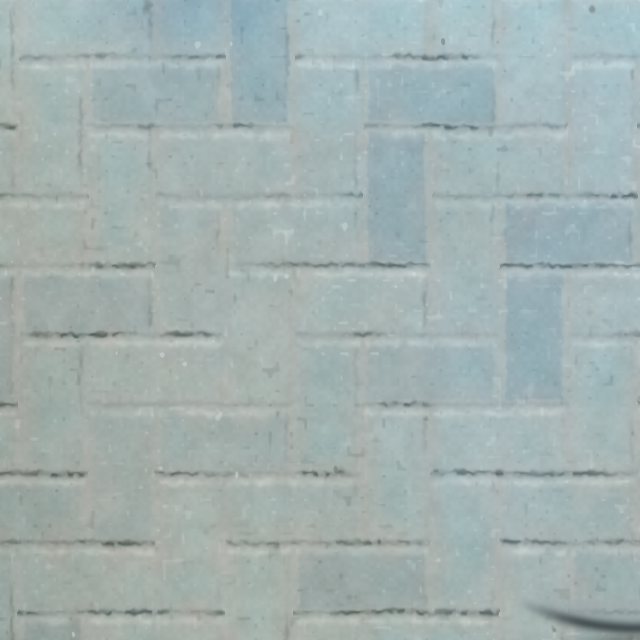
Write a Shadertoy shader that draws this texture.

```glsl
float hash(vec2 p) {
    vec3 q = fract(p.xyx * vec3(0.1031, 0.1030, 0.0973));
    q += dot(q, q.yzx + 33.33);
    return fract((q.x + q.y) * q.z);
}

float noise(vec2 p) {
    vec2 i = floor(p), f = fract(p);
    f = f * f * (3.0 - 2.0 * f);
    return mix(mix(hash(i), hash(i + vec2(1, 0)), f.x),
               mix(hash(i + vec2(0, 1)), hash(i + vec2(1, 1)), f.x), f.y);
}

float fbm(vec2 p) {
    float sum = 0.0, amp = 0.5;
    for (int i = 0; i < 4; i++) {
        sum += amp * noise(p);
        p = p * 2.03 + 17.1;
        amp *= 0.5;
    }
    return sum;
}

float band(float x, float center, float width) {
    float d = (x - center) / width;
    return exp(-d * d);
}

// Herringbone of 2:1 bricks: xy = position inside the brick, zw = its origin
vec4 herringbone(vec2 p, out vec2 size) {
    vec2 cell = floor(p);
    float k = mod(cell.x - cell.y, 4.0);
    bool lying = k < 1.5;
    size = lying ? vec2(2, 1) : vec2(1, 2);
    vec2 origin = cell - (lying ? vec2(k, 0) : vec2(0, 3.0 - k));
    return vec4(p - origin, origin);
}

void mainImage(out vec4 fragColor, in vec2 fragCoord) {
    vec2 uv = fragCoord / iResolution.xy;

    // Paving coordinates, y running down, with slightly uneven edges
    vec2 p = vec2(uv.x * 9.31 - 0.27, (1.0 - uv.y) * 9.22 + 0.16);
    p += 0.03 * (vec2(noise(p * 2.0), noise(p * 2.0 + 40.0)) - 0.5);
    p += 0.04 * (vec2(noise(p * 13.0), noise(p * 13.0 + 40.0)) - 0.5);
    vec2 size;
    vec4 brick = herringbone(p, size);
    float top = brick.y, bottom = size.y - brick.y;
    float left = brick.x, right = size.x - brick.x;
    float side = min(left, right);
    float edge = min(side, min(top, bottom));

    // Warm lower left fading to cool upper right
    float cool = smoothstep(0.1, 1.0, uv.x * 0.65 + uv.y * 0.45 + 0.6 * fbm(uv * 4.0) - 0.36);
    vec3 color = mix(vec3(0.66, 0.682, 0.655), vec3(0.655, 0.727, 0.75), cool);
    color += vec3(0.02, 0.04, 0.045) * smoothstep(0.75, 1.0, uv.y);
    color -= 0.035 * (1.0 - smoothstep(0.0, 0.3, uv.x)) * (1.0 - smoothstep(0.3, 0.7, uv.y));
    vec2 smudge = (uv - vec2(0.28, 0.99)) / vec2(0.13, 0.07);
    color -= vec3(0.1, 0.075, 0.04) * exp(-dot(smudge, smudge));

    // Tint of each brick, with darker ones along a diagonal, and a bluish bloom
    float tone = pow(hash(brick.zw + 25.0), 4.0) * 0.55;
    tone = max(tone, band(brick.z - brick.w, 3.5, 0.7) * mod(brick.z, 2.0));
    float face = smoothstep(0.06, 0.12, edge);
    vec3 tint = mix(vec3(0.004, 0.01, 0.008), vec3(-0.095, -0.07, -0.045), tone);
    color += face * tint;
    color += vec3(-0.025, 0.008, 0.012) * smoothstep(0.1, 0.4, edge) * noise(p * 0.9 + 5.0);

    // Worn pale side joints, in places with a dark right edge
    float wear = noise(p * vec2(2.3, 1.7) + 9.0);
    float joint = band(side, 0.0, 0.08) * (0.2 + 0.8 * noise(p * 6.0 + 21.0));
    color = mix(color, vec3(0.70, 0.71, 0.69), 0.4 * joint);
    color -= 0.08 * band(right, 0.09, 0.035) * smoothstep(0.4, 0.9, wear)
           * (0.3 + noise(p * 10.0)) * smoothstep(0.0, 0.2, min(top, bottom));

    // Lit upper rims and broken dark lines beneath the bricks
    float ends = smoothstep(0.0, 0.08, side);
    float rim = band(top, 0.11, 0.055) * (0.2 + 0.9 * noise(p * vec2(8.0, 6.0) + 3.0));
    color += vec3(0.08, 0.075, 0.07) * rim * ends;
    float gap = max(band(bottom, 0.02, 0.04), band(-top, 0.02, 0.04));
    float broken = smoothstep(0.25, 0.75, noise(p * vec2(1.6, 1.2) + 2.0));
    float crumbs = smoothstep(0.2, 0.75, noise(p * vec2(12.0, 14.0)));
    color -= vec3(0.28, 0.265, 0.26) * gap * (0.12 + 0.88 * broken * (0.25 + 0.75 * crumbs))
           * mix(0.7, 1.0, ends);

    // Mottling, fine grain, pale grit and small pits
    color += 0.06 * (fbm(uv * 34.0) - 0.47);
    color += 0.026 * (noise(uv * 150.0) - 0.5);
    color += vec3(0.03, 0.0, -0.006) * (noise(uv * 23.0 + 7.0) - 0.5);
    float patchy = noise(uv * 9.0 + 31.0);
    color += 0.07 * smoothstep(0.78, 1.0, noise(uv * 105.0 + 5.0)) * patchy;
    color -= 0.08 * smoothstep(0.8, 1.0, noise(uv * 90.0 + 60.0)) * (1.0 - patchy);

    // Scattered pale flecks and dark chips
    for (int i = 0; i < 20; i++) {
        float n = float(i);
        vec2 spot = vec2(hash(vec2(n, 3.7)), hash(vec2(n, 81.3)));
        float radius = mix(0.002, 0.008, pow(hash(vec2(n, 52.1)), 3.0));
        float d = length((uv - spot) * vec2(1.2, 0.8)) + 0.008 * (noise(uv * 130.0) - 0.5);
        float fleck = 1.0 - smoothstep(radius * 0.2, radius * 1.6, d);
        color = mix(color, i % 4 == 0 ? vec3(0.42, 0.44, 0.43) : vec3(0.82, 0.86, 0.86), 0.5 * fleck);
    }

    // Smooth rounded form and its shadow in the lower right corner
    float curve = 0.016 + 0.045 * pow(clamp((1.0 - uv.x) / 0.2, 0.0, 1.0), 2.0);
    float reach = smoothstep(0.79, 0.92, uv.x);
    float above = uv.y - curve;
    float form = smoothstep(-0.005, 0.005, above) * (1.0 - smoothstep(0.02, 0.055, above));
    color = mix(color, vec3(0.6, 0.66, 0.67), 0.7 * form * reach);
    color = mix(color, vec3(0.2, 0.24, 0.25), 0.8 * reach * band(above, 0.002, 0.01));
    color -= 0.15 * smoothstep(0.85, 1.0, uv.x) * (1.0 - smoothstep(0.0, 0.012, uv.y));

    fragColor = vec4(clamp(color, 0.0, 1.0), 1.0);
}
```
